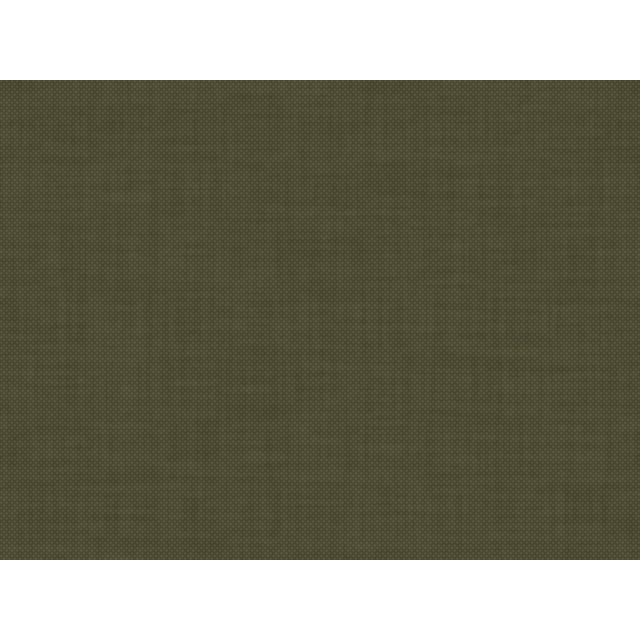
Give the GLSL for this texture, as a Shadertoy shader.

```glsl
// Olive plain-weave cloth in a wide horizontal band between white margins.
// Warp and weft alternate on a checkerboard of rounded thread crossings;
// wrapping noise stretched along the threads adds faint slubs and streaks.

const float THREADS = 240.0;               // threads per canvas side, even to tile
const vec2 BAND = vec2(0.125, 0.875);      // bottom and top of the cloth
const vec3 OLIVE = vec3(0.308, 0.298, 0.208);
const vec3 MARGIN = vec3(1.0);
const int SAMPLES = 3;                     // antialiasing samples per axis

// Integer hash of a lattice cell, from 0 to 1
float hash(ivec2 cell, int seed) {
    uint h = uint(cell.x) * 1597u + uint(cell.y) * 51749u + uint(seed) * 7919u;
    h = (h ^ (h >> 15)) * 73471u;
    h = (h ^ (h >> 13)) * 91193u;
    h ^= h >> 16;
    return float(h & 65535u) / 65535.0;
}

// Value noise over the unit square that wraps after a whole number of cells
float wrapNoise(vec2 uv, ivec2 cells, int seed) {
    vec2 p = uv * vec2(cells);
    vec2 f = fract(p);
    f = f * f * (3.0 - 2.0 * f);
    ivec2 a = ivec2(mod(floor(p), vec2(cells)));
    ivec2 b = (a + 1) % cells;
    float low = mix(hash(a, seed), hash(ivec2(b.x, a.y), seed), f.x);
    float high = mix(hash(ivec2(a.x, b.y), seed), hash(b, seed), f.x);
    return mix(low, high, f.y);
}

// Relief of the thread crossings, centred on zero
float weave(vec2 uv, float threads) {
    vec2 p = uv * threads;
    vec2 cell = floor(p);
    vec2 f = fract(p) - 0.5;
    vec2 bulge = 1.0 - 4.0 * f * f;
    float warpOnTop = mod(cell.x + cell.y, 2.0);
    float crown = bulge.x * bulge.y - 0.444;
    return 0.17 * crown + 0.14 * (warpOnTop - 0.5);
}

// Uneven yarn: long streaks both ways, short slubs and a fine grain
float yarnVariation(vec2 uv, int threads) {
    float weft = wrapNoise(uv, ivec2(10, threads), 1) - 0.5;
    float warp = wrapNoise(uv, ivec2(threads, 10), 2) - 0.5;
    float slub = wrapNoise(uv, ivec2(40, threads / 2), 3) - 0.5;
    float grain = wrapNoise(uv, ivec2(threads), 4) - 0.5;
    return 0.07 * weft + 0.07 * warp + 0.04 * slub + 0.06 * grain;
}

vec3 clothColor(vec2 uv) {
    float tone = 1.0 + weave(uv, THREADS) + yarnVariation(uv, int(THREADS));
    return OLIVE * tone;
}

// Coverage of a horizontal band with edges one pixel soft
float bandMask(float y, vec2 band, float pixel) {
    float distanceInside = min(y - band.x, band.y - y);
    return clamp(distanceInside / pixel + 0.5, 0.0, 1.0);
}

void mainImage(out vec4 fragColor, in vec2 fragCoord) {
    // Average the fine weave over the pixel
    vec3 cloth = vec3(0.0);
    for (int j = 0; j < SAMPLES; j++) {
        for (int i = 0; i < SAMPLES; i++) {
            vec2 offset = (vec2(i, j) + 0.5) / float(SAMPLES) - 0.5;
            cloth += clothColor((fragCoord + offset) / iResolution.xy);
        }
    }
    cloth /= float(SAMPLES * SAMPLES);

    // Lay the cloth over the white margins
    float y = fragCoord.y / iResolution.y;
    float mask = bandMask(y, BAND, 1.0 / iResolution.y);
    fragColor = vec4(mix(MARGIN, cloth, mask), 1.0);
}
```
